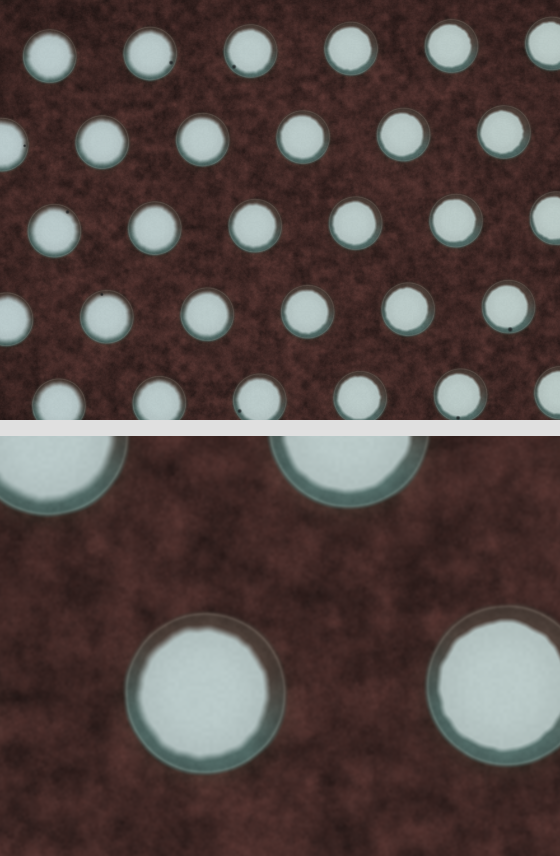
Top, the full canvas; bottom, a detail of the centre.
Reproduce this pattern procedurally as a Shadertoy shader.

```glsl
// Perforated brown sheet: slightly tilted staggered rows of round, bevelled holes lit from behind.
#define STEP_ALONG vec2(0.2391, 0.0060)   // hole to hole within a row
#define STEP_DOWN vec2(0.1250, -0.2049)   // hole to hole in the next row
#define FIRST_HOLE vec2(0.1185, 0.8665)
#define RIM_RADIUS 0.0645
#define LIGHT_RADIUS 0.0505
#define SHEET_COLOR vec3(0.240, 0.150, 0.140)
#define LIGHT_COLOR vec3(0.715, 0.775, 0.762)
#define BEVEL_TOP vec3(0.285, 0.235, 0.210)
#define BEVEL_BOTTOM vec3(0.310, 0.405, 0.390)
#define GRAIN 0.62
#define SPECK_CHANCE 0.35

float hash(vec2 p) {
    return fract(sin(dot(p, vec2(127.1, 311.7))) * 43758.5453);
}

float noise(vec2 p) {
    vec2 i = floor(p), f = fract(p);
    f = f * f * (3.0 - 2.0 * f);
    return mix(mix(hash(i), hash(i + vec2(1, 0)), f.x),
               mix(hash(i + vec2(0, 1)), hash(i + vec2(1, 1)), f.x), f.y);
}

float fbm(vec2 p) {
    float sum = 0.0, weight = 0.5;
    for (int i = 0; i < 4; i++) {
        sum += weight * noise(p);
        p = mat2(1.6, 1.2, -1.2, 1.6) * p + 7.3;
        weight *= 0.6;
    }
    return sum / 1.088;
}

// Mottled, fibrous brown surface, a little darker towards the upper corners
vec3 sheet(vec2 p) {
    float mottle = fbm(p * 48.0) - 0.5;
    float patches = noise(p * 9.0) - 0.5;
    float shade = 1.0 + GRAIN * mottle * 1.5 + 0.10 * patches;
    float corner = length((p - vec2(0.70, 0.42)) * vec2(0.8, 1.0));
    shade *= 1.04 - 0.22 * smoothstep(0.35, 0.9, corner);
    return SHEET_COLOR * shade + vec3(0.012, -0.003, -0.004) * mottle;
}

void mainImage(out vec4 fragColor, in vec2 fragCoord) {
    vec2 p = fragCoord / iResolution.y;
    float across = fragCoord.x / iResolution.x;
    float aa = 1.2 / iResolution.y;

    // Nearest hole of the skewed lattice
    mat2 lattice = mat2(STEP_ALONG, STEP_DOWN);
    vec2 id = round(inverse(lattice) * (p - FIRST_HOLE));
    vec2 d = p - FIRST_HOLE - lattice * id;
    float r = length(d);
    vec2 dir = d / max(r, 1e-4);

    // Sheet with a faint greenish glow around each hole, strongest below
    vec3 col = sheet(p);
    float glow = exp(-max(r - RIM_RADIUS, 0.0) * 130.0);
    col += vec3(0.010, 0.035, 0.020) * glow * (0.55 - 0.45 * dir.y);

    // Bevel: brown above, teal below, with a thin pale rim
    float lower = smoothstep(0.75, -0.8, dir.y + 0.25 * dir.x);
    vec3 bevel = mix(BEVEL_TOP, BEVEL_BOTTOM, lower);
    float depth = (r - LIGHT_RADIUS) / (RIM_RADIUS - LIGHT_RADIUS);
    bevel *= 1.08 - 0.20 * depth + 0.22 * (fbm(p * 75.0) - 0.5);
    float rim = exp(-pow((r - RIM_RADIUS + 0.0015) / 0.0016, 2.0));
    bevel += vec3(0.085, 0.080, 0.075) * rim;
    float wobble = 0.0012 * (noise(dir * 4.0 + id * 5.1) - 0.5);
    col = mix(col, bevel, 1.0 - smoothstep(-0.0015 - aa, 0.0015 + aa, r - RIM_RADIUS + wobble));

    // Lit opening: drifts left and sharpens towards the right side
    vec2 q = d - vec2(mix(0.0015, -0.0055, across), 0.0);
    float edge = length(q) - LIGHT_RADIUS - 0.0015 * (1.0 - across);
    edge += 0.0022 * (noise(dir * 6.0 + id * 3.7) - 0.5);
    float soft = mix(0.0065, 0.0016, smoothstep(0.0, 0.75, across)) + aa;
    vec3 light = LIGHT_COLOR + vec3(-0.004, 0.0, 0.018) * (1.0 - across);
    light *= 1.02 - 0.05 * smoothstep(0.02, LIGHT_RADIUS, length(q));
    col = mix(col, light, 1.0 - smoothstep(-soft, soft, edge));

    // Occasional dark burr on the inner edge
    float angle = 6.2832 * hash(id + 17.0);
    vec2 burr = (LIGHT_RADIUS + 0.004) * vec2(cos(angle), sin(angle));
    float size = mix(0.002, 0.005, hash(id + 31.0));
    float speck = 1.0 - smoothstep(0.3 * size, size + aa, length(d - burr));
    col = mix(col, vec3(0.09, 0.10, 0.11), 0.75 * speck * step(hash(id + 5.0), SPECK_CHANCE));

    // Fine surface grain
    col += 0.018 * (noise(p * 330.0) - 0.5);
    fragColor = vec4(clamp(col, 0.0, 1.0), 1.0);
}
```
